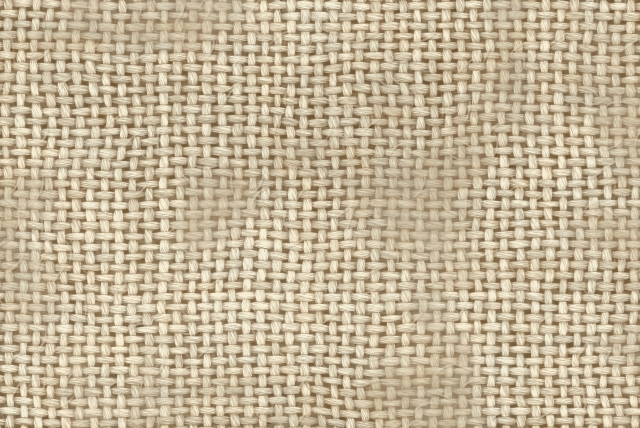
Reproduce this texture procedurally as a WebGL 1 fragment shader.

```glsl
precision highp float;
// Coarse burlap: a plain weave of 45 upright and 41 level jute yarns.
// Each yarn has a rounded, twisted profile and rises and dips in a sine;
// noise varies its width and tone, then hazy patches and loose fibres are added.

uniform vec2 u_resolution;

float hash(vec2 p) {
  return fract(sin(dot(p, vec2(127.1, 311.7))) * 43758.5453);
}

float noise(vec2 p) {
  vec2 i = floor(p), f = fract(p);
  f = f * f * (3.0 - 2.0 * f);
  return mix(mix(hash(i), hash(i + vec2(1.0, 0.0)), f.x),
             mix(hash(i + vec2(0.0, 1.0)), hash(i + vec2(1.0, 1.0)), f.x), f.y);
}

// Alternating sign of a yarn number
float parity(float n) {
  return 1.0 - 2.0 * mod(n, 2.0);
}

// One yarn: x = coverage, y = brightness, z = shadow reach
vec3 yarn(float across, float along, float height, float halfWidth, float light, float soft, float seed) {
  float id = floor(across);
  vec2 key = vec2(along, id * 7.31 + seed);
  float d = fract(across) - 0.5 - 0.16 * (noise(key * vec2(0.6, 1.0)) - 0.5);
  float w = halfWidth * (0.78 + 0.44 * noise(key * vec2(0.8, 1.0) + 40.0)) * (1.0 + 0.12 * height);
  float side = clamp(d / w, -1.0, 1.0);
  float dome = sqrt(1.0 - side * side);

  // Twisted strands run at a slant along the yarn
  float strand = noise(vec2(d * 13.0 + along * 3.5, along * 1.3 + id * 9.7 + seed));
  float fuzz = noise(vec2(d * 24.0 - along * 2.0, along * 3.0 + id * 5.3 + seed));
  float tone = 0.30 + 0.36 * dome + 0.13 * height + light * side
             + 0.36 * (strand - 0.5) + 0.22 * (fuzz - 0.5)
             + 0.14 * (hash(vec2(id, seed)) - 0.5);

  float cover = 1.0 - smoothstep(w - soft, w + soft, abs(d));
  float shadow = 1.0 - smoothstep(w, w + 0.22, abs(d));
  return vec3(cover, tone, shadow);
}

// Short curved hairs, one possible hair per grid cell
float looseFibres(vec2 p, float soft, float seed) {
  float sum = 0.0;
  vec2 base = floor(p);
  for (int y = -1; y <= 1; y++) {
    for (int x = -1; x <= 1; x++) {
      vec2 cell = base + vec2(float(x), float(y));
      float r = hash(cell + seed);
      float a = 6.2832 * hash(cell + seed + 17.0);
      vec2 q = p - cell - vec2(r, hash(cell + seed + 31.0));
      q = mat2(cos(a), -sin(a), sin(a), cos(a)) * q;
      float bend = q.y - (r - 0.5) * 1.6 * q.x * q.x;
      float line = 1.0 - smoothstep(0.012, 0.03 + soft, abs(bend));
      float ends = 1.0 - smoothstep(0.25, 0.65, abs(q.x));
      sum += line * ends * step(0.45, r);
    }
  }
  return min(sum, 1.0);
}

void main() {
  vec2 uv = gl_FragCoord.xy / u_resolution;
  vec2 cloth = gl_FragCoord.xy / u_resolution.y;

  // Weave coordinates, gently pulled out of line
  vec2 p = uv * vec2(45.0, 41.0);
  p += 0.5 * (vec2(noise(cloth * 7.0), noise(cloth * 7.0 + 50.0)) - 0.5);
  vec2 soft = 0.6 * vec2(45.0, 41.0) / u_resolution + 0.02;

  // Upright and level yarns swap places at every crossing
  float riseV = parity(floor(p.x)) * sin(3.14159 * p.y);
  float riseH = -parity(floor(p.y)) * sin(3.14159 * p.x);
  vec3 upright = yarn(p.x, p.y, riseV, 0.28, -0.06, soft.x, 3.0);
  vec3 level = yarn(p.y, p.x, riseH, 0.34, 0.13, soft.y, 71.0);
  upright.y += 0.07;

  float uprightOver = step(riseH, riseV);
  vec3 over = mix(level, upright, uprightOver);
  vec3 under = mix(upright, level, uprightOver);

  // Dark gaps first, then the shaded lower yarn, then the upper one
  float tone = -0.04 + 0.28 * noise(p * 3.0);
  tone = mix(tone, under.y - 0.16 * over.z, under.x);
  tone = mix(tone, over.y + 0.04, over.x);

  // Worn patches where fuzz fills the gaps
  float haze = smoothstep(0.45, 0.85, 0.65 * noise(cloth * 4.0 + 9.0) + 0.35 * noise(cloth * 11.0));
  tone = mix(tone, 0.5 + 0.25 * (noise(p * vec2(2.0, 4.0)) - 0.5), 0.5 * haze);
  tone += 0.12 * (noise(cloth * 3.0 + 20.0) - 0.5);

  // Loose hairs, with a faint shadow below them
  float hairSoft = 18.0 / u_resolution.y;
  vec2 h = cloth * 18.0;
  tone -= 0.10 * looseFibres(h + vec2(-0.04, 0.07), hairSoft, 5.0);
  tone = mix(tone, 0.82, 0.45 * looseFibres(h, hairSoft, 5.0));
  tone = mix(tone, 0.72, 0.30 * looseFibres(h * 1.4 + 3.7, hairSoft * 1.4, 83.0));

  // Brown shade to pale straw, with a slight warm drift
  vec3 color = mix(vec3(0.45, 0.35, 0.22), vec3(0.94, 0.90, 0.80), clamp(tone * 1.08 + 0.03, -0.12, 1.06));
  color += vec3(0.02, 0.0, -0.02) * (noise(p * 0.6 + 13.0) - 0.5);
  gl_FragColor = vec4(color, 1.0);
}
```
